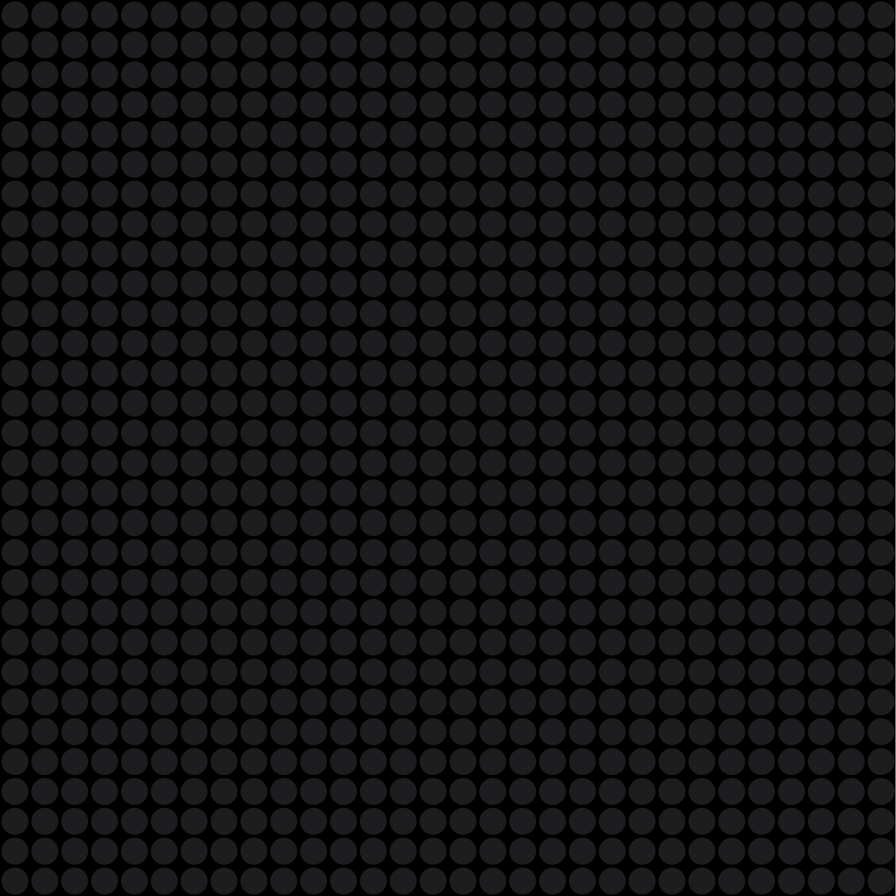
This pattern is drawn by a Shadertoy shader. Its source:

```glsl
const float REPEATS = 30.0;          // dots across and down
const float DOT_RADIUS = 0.45;       // in units of one cell
const float EDGE_WIDTH = 0.0009;     // pale right margin, in canvas widths
const vec3 DOT_COLOR = vec3(0.114, 0.114, 0.121);
const vec3 GROUND_COLOR = vec3(0.0);
const vec3 EDGE_COLOR = vec3(0.55);

float circleDistance(vec2 p, float radius) {
    return length(p) - radius;
}

// Share of a pixel lying inside a shape at signed distance d
float coverage(float d, float pixel) {
    return clamp(0.5 - d / pixel, 0.0, 1.0);
}

void mainImage(out vec4 fragColor, in vec2 fragCoord) {
    vec2 uv = fragCoord / iResolution.xy;
    float pixel = 1.0 / min(iResolution.x, iResolution.y);

    // Square grid, one dot centred in each cell
    vec2 cell = fract(uv * REPEATS) - 0.5;
    float dotDistance = circleDistance(cell, DOT_RADIUS);
    float dotMask = coverage(dotDistance, pixel * REPEATS);
    vec3 color = mix(GROUND_COLOR, DOT_COLOR, dotMask);

    // Thin pale line along the right margin
    float edgeMask = coverage(1.0 - EDGE_WIDTH - uv.x, 1.0 / iResolution.x);
    color = mix(color, EDGE_COLOR, edgeMask);

    fragColor = vec4(color, 1.0);
}
```
